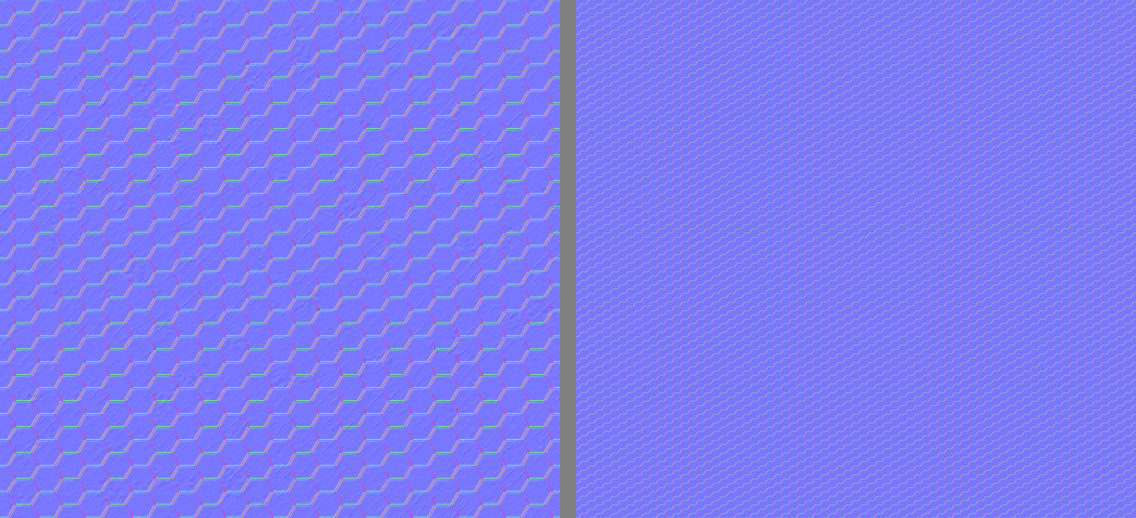
Left, the tile; right, the same tile 3 across and 3 down.
A Shadertoy shader for this texture map:

```glsl
// Tangent-space normal map of a honeycomb of flat-topped hexagons, 12 by 20 repeats.
// Each joint is a pair of thin slopes facing right or down; the colour encodes the tilt.
// A wrapping sine hash adds fine grain, broken diagonal scratches and faint scuffs.

float hash(vec2 cell) {
    return fract(sin(dot(cell, vec2(127.1, 311.7))) * 43758.545);
}

// Value noise that wraps after a whole number of cells
float wrapNoise(vec2 uv, vec2 cells) {
    vec2 x = uv * cells;
    vec2 i = floor(x);
    vec2 f = smoothstep(0.0, 1.0, x - i);
    vec2 lo = mod(i, cells);
    vec2 hi = mod(i + 1.0, cells);
    return mix(mix(hash(lo), hash(vec2(hi.x, lo.y)), f.x),
               mix(hash(vec2(lo.x, hi.y)), hash(hi), f.x), f.y);
}

// Slope of the noise, as seen in a relief
vec2 noiseTilt(vec2 uv, vec2 cells) {
    vec2 e = 0.5 / cells;
    return vec2(wrapNoise(uv + vec2(e.x, 0.0), cells) - wrapNoise(uv - vec2(e.x, 0.0), cells),
                wrapNoise(uv + vec2(0.0, e.y), cells) - wrapNoise(uv - vec2(0.0, e.y), cells));
}

// Antialiased line of the given half width
float line(float d, float halfWidth, float px) {
    float edge = 0.5 * px;
    return clamp((min(d + halfWidth, edge) - max(d - halfWidth, -edge)) / px, 0.0, 1.0);
}

// Offset from the nearest hexagon centre, scaled so the hexagon is regular
vec2 hexOffset(vec2 p) {
    vec2 period = vec2(1.8, 1.0);
    vec2 a = mod(p - vec2(0.0, 0.5) + 0.5 * period, period) - 0.5 * period;
    vec2 b = mod(p - vec2(0.9, 0.0) + 0.5 * period, period) - 0.5 * period;
    a.x *= 0.962;
    b.x *= 0.962;
    return dot(a, a) < dot(b, b) ? a : b;
}

// Tilt of the joint slopes; y points down
vec2 jointTilt(vec2 r, float px) {
    vec2 down = vec2(0.0, 1.0);
    vec2 lowerRight = vec2(0.866, 0.5);
    vec2 upperRight = vec2(0.866, -0.5);
    vec3 across = vec3(dot(r, down), dot(r, lowerRight), dot(r, upperRight));
    vec3 m = abs(across);

    vec2 facing = down;
    float a = across.x;
    int kind = 0;
    if (m.y > m.x && m.y >= m.z) { facing = lowerRight; a = across.y; kind = 1; }
    else if (m.z > m.x) { facing = upperRight; a = across.z; kind = 2; }

    // Signed distance from the joint, and position along it from 0 to 1
    float t = a - sign(a) * 0.5;
    float along = clamp(dot(r, vec2(-facing.y, facing.x)) / 0.577 + 0.5, 0.0, 1.0);

    // Strength of the first and second slope
    vec2 strength = vec2(0.95, mix(0.15, 0.55, along));
    if (kind == 1) strength = vec2(0.92, 0.72);
    if (kind == 2) strength = vec2(mix(-0.3, 0.3, along),
                                   mix(0.2, 0.85, smoothstep(0.2, 0.8, along)));

    float first = line(t + 0.036, 0.016, px) * strength.x;
    float second = line(t - 0.036, 0.016, px) * strength.y;
    float shoulder = 0.08 * exp(-t * t / 0.006);
    return facing * (first + second + shoulder);
}

// Grain, scratches and scuffs of the flat faces
vec2 surfaceTilt(vec2 uv) {
    // Fine grain in short horizontal dashes
    vec2 grid = vec2(256.0, 237.0);
    vec2 tilt = noiseTilt(uv, grid) * vec2(0.05, 0.09);

    // Stepped diagonal scratches, broken along their length
    vec2 stepped = floor(uv * grid) / grid;
    float phase = fract(stepped.x * 43.0 + stepped.y * 40.0);
    float broken = smoothstep(0.4, 0.75, wrapNoise(uv, vec2(48.0, 44.0)));
    float scratch = smoothstep(0.14, 0.0, abs(phase - 0.4))
                  - smoothstep(0.14, 0.0, abs(phase - 0.6));
    tilt += vec2(0.7) * scratch * broken * 0.13;

    // Thin curled scuffs in small scattered patches
    float patches = smoothstep(0.7, 0.9, wrapNoise(uv, vec2(32.0, 30.0)));
    return tilt + noiseTilt(uv, vec2(200.0, 185.0)) * patches * 0.22;
}

void mainImage(out vec4 fragColor, in vec2 fragCoord) {
    vec2 uv = fragCoord / iResolution.xy;
    uv.y = 1.0 - uv.y;
    float px = 20.0 / iResolution.y;

    // One unit is the height of a hexagon
    vec2 r = hexOffset(uv * vec2(21.6, 20.0));
    vec2 tilt = jointTilt(r, px) + surfaceTilt(uv);

    // Tilt to red and green, steepness lowers blue
    float steep = length(tilt);
    vec3 color = vec3(vec2(0.475, 0.468) + 0.42 * tilt, 1.0 - 0.45 * pow(steep, 1.5));
    fragColor = vec4(clamp(color, 0.0, 1.0), 1.0);
}
```
